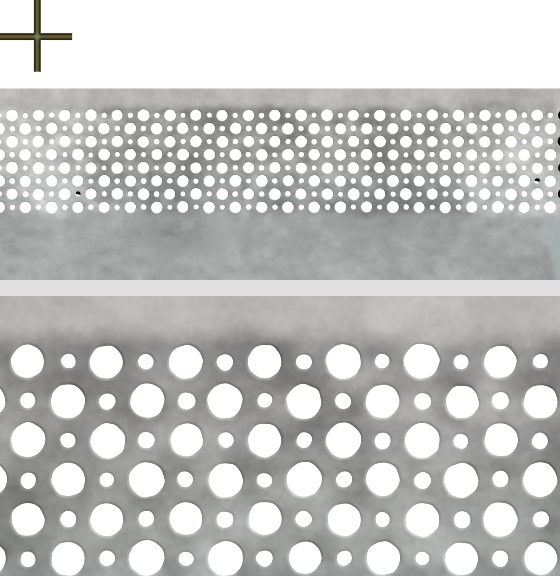
Top: the whole. Bottom: its middle third, enlarged.
A Shadertoy shader for this texture:

```glsl
// Worn grey metal plate with a band of alternating large and small holes, and a dark cross above it.

// Lengths are fractions of the canvas height.
const float PLATE_TOP = 0.684;
const float PITCH = 0.046875;
const vec2 FIRST_HOLE = vec2(0.0443, 0.2604);
const float ROWS = 8.0;
const float BIG_RADIUS = 0.0201;
const float SMALL_RADIUS = 0.0093;
const float RIM_WIDTH = 0.0045;
const float HOLE_JITTER = 0.0018;
const float LAST_OPEN_COLUMN = 41.0;
const vec2 BLOCKED_A = vec2(5.0, 1.0);
const vec2 BLOCKED_B = vec2(40.0, 2.0);

const vec2 CROSS_CENTER = vec2(0.133, 0.869);
const float CROSS_ARM = 0.125;
const float CROSS_HALF_WIDTH = 0.0123;

const vec3 WHITE = vec3(1.0);
const vec3 BLOCKED_COLOR = vec3(0.04);
const vec3 CROSS_EDGE = vec3(0.19, 0.15, 0.06);
const vec3 CROSS_CORE = vec3(0.38, 0.37, 0.24);
const vec3 CROSS_HUB = vec3(0.46, 0.52, 0.42);
const vec3 WARM_TINT = vec3(1.008, 1.0, 0.982);
const vec3 COOL_TINT = vec3(0.980, 1.010, 1.002);

float hash(vec2 p) {
    vec3 q = fract(vec3(p.xyx) * 0.1031);
    q += dot(q, q.yzx + 33.33);
    return fract((q.x + q.y) * q.z);
}

float noise(vec2 p) {
    vec2 i = floor(p), f = fract(p);
    f = f * f * (3.0 - 2.0 * f);
    return mix(mix(hash(i), hash(i + vec2(1, 0)), f.x),
               mix(hash(i + vec2(0, 1)), hash(i + vec2(1, 1)), f.x), f.y);
}

float fbm(vec2 p) {
    float sum = 0.0, amp = 0.5;
    for (int i = 0; i < 5; i++) {
        sum += amp * noise(p);
        p = mat2(1.6, 1.2, -1.2, 1.6) * p + 17.3;
        amp *= 0.5;
    }
    return sum;
}

// Coverage of the inside of a distance field
float cover(float d, float px) {
    return smoothstep(0.5 * px, -0.5 * px, d);
}

// Soft elliptical smudge
float smudge(vec2 p, vec2 center, vec2 size) {
    vec2 q = (p - center) / size;
    return exp(-dot(q, q));
}

// Metal: darker around the middle of the hole band, paler above and at both ends
vec3 plateColor(vec2 p) {
    float stain = fbm(p * 5.0 + 4.0) - 0.48;
    float scuff = fbm(p * vec2(24.0, 30.0)) - 0.48;
    float grain = noise(p * 190.0) - 0.5;
    float edge = p.y + 0.04 * stain;
    float upper = smoothstep(0.60, 0.645, edge);
    float band = smoothstep(0.21, 0.26, edge) * (1.0 - upper);
    float bandTone = mix(0.555, 0.70, smoothstep(0.35, 0.85, abs(p.x - 1.05)));
    float tone = mix(mix(0.645, bandTone, band), 0.715, upper);
    float dirt = smudge(p, vec2(0.65, 0.18), vec2(0.13, 0.07))
               + smudge(p, vec2(1.33, 0.22), vec2(0.10, 0.05));
    tone += stain * mix(0.12, 0.32, band) + scuff * mix(0.13, 0.26, band) + grain * 0.025;
    tone -= dirt * max(0.06 + 0.4 * scuff, 0.0);
    vec3 tint = mix(COOL_TINT, WARM_TINT, smoothstep(0.18, 0.62, p.y));
    vec3 color = tone * tint;
    // Clean bluish strip at the lower right
    float strip = smoothstep(1.94, 1.97, p.x + 0.1 * stain) * (1.0 - smoothstep(0.18, 0.25, p.y));
    return mix(color, vec3(0.66, 0.70, 0.70), 0.7 * strip);
}

// Holes: checkerboard of two sizes, each slightly shifted and bevelled
vec3 punchHoles(vec3 color, vec2 p, float px) {
    vec2 g = (p - FIRST_HOLE) / PITCH;
    vec2 cell = floor(g + 0.5);
    if (cell.y < 0.0 || cell.y >= ROWS) return color;
    bool big = mod(cell.x + cell.y, 2.0) > 0.5;
    vec2 shift = vec2(hash(cell + 7.0), hash(cell + 61.0)) - 0.5;
    vec2 q = (g - cell) * PITCH - shift * HOLE_JITTER;
    float radius = (big ? BIG_RADIUS : SMALL_RADIUS) + (hash(cell + 23.0) - 0.5) * HOLE_JITTER;
    float d = length(q) - radius + (noise(p * 110.0) - 0.5) * 0.0015;

    float light = dot(normalize(q + 1e-5), normalize(vec2(-0.6, -0.8)));
    float rim = 1.0 - smoothstep(0.0, RIM_WIDTH, d);
    color += rim * (big ? 0.16 : 0.10) * (light + 0.15);

    bool blocked = cell == BLOCKED_A || cell == BLOCKED_B;
    float dark = blocked ? cover(-q.y - 0.2 * q.x - 0.002, px) : 0.0;
    if (cell.x > LAST_OPEN_COLUMN && big) dark = 1.0;
    return mix(color, mix(WHITE, BLOCKED_COLOR, dark), cover(d, px));
}

// Cross: two bars with a lighter core, running off the left and top edges
vec3 drawCross(vec3 color, vec2 p, float px) {
    vec2 q = p - CROSS_CENTER;
    vec2 a = abs(q);
    float across = max(a.y - CROSS_HALF_WIDTH, q.x - CROSS_ARM);
    float down = max(a.x - CROSS_HALF_WIDTH, -q.y - CROSS_ARM);
    float core = 1.0 - smoothstep(0.1, 0.75, min(a.x, a.y) / CROSS_HALF_WIDTH);
    vec3 bar = mix(CROSS_EDGE, CROSS_CORE, core);
    bar = mix(bar, CROSS_HUB, smudge(q, vec2(0.0), vec2(CROSS_HALF_WIDTH * 0.8)));
    return mix(color, bar, cover(min(across, down), px));
}

void mainImage(out vec4 fragColor, in vec2 fragCoord) {
    float px = 1.0 / iResolution.y;
    vec2 p = fragCoord * px;
    vec3 plate = punchHoles(plateColor(p), p, px);
    vec3 color = mix(drawCross(WHITE, p, px), plate, cover(p.y - PLATE_TOP, px));
    fragColor = vec4(clamp(color, 0.0, 1.0), 1.0);
}
```
